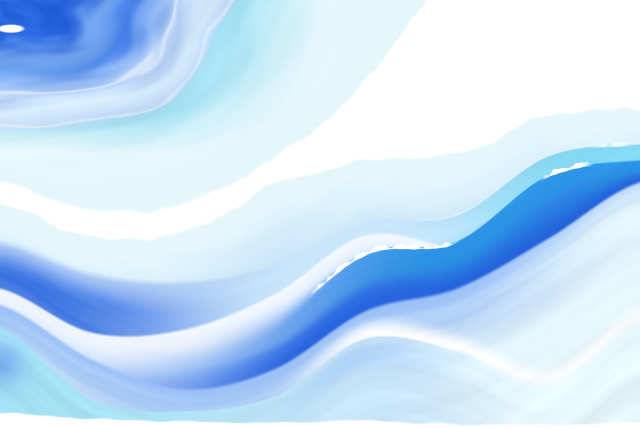
This background is drawn by a Shadertoy shader. Its source:

```glsl
// Watercolour waves: a fanned blue wing at upper left above rolling blue swells.

const vec3 PAPER = vec3(1.0);
const vec3 MIST = vec3(0.90, 0.97, 0.99);
const vec3 ICE = vec3(0.79, 0.90, 0.98);
const vec3 AQUA = vec3(0.64, 0.88, 0.95);
const vec3 LILAC = vec3(0.70, 0.81, 0.97);
const vec3 SKY = vec3(0.45, 0.65, 0.94);
const vec3 AZURE = vec3(0.17, 0.58, 0.90);
const vec3 DEEP = vec3(0.15, 0.39, 0.87);

float knot(vec4 a, vec4 b, int i) {
    i = clamp(i, 0, 7);
    return i < 4 ? a[i] : b[i - 4];
}

// Smooth height profile through eight evenly spaced knots
float profile(float x, vec4 a, vec4 b) {
    float s = clamp(x, 0.0, 0.9999) * 7.0;
    int i = int(s);
    float t = fract(s);
    float p = knot(a, b, i - 1), q = knot(a, b, i);
    float r = knot(a, b, i + 1), w = knot(a, b, i + 2);
    return q + 0.5 * t * (r - p + t * (2.0 * p - 5.0 * q + 4.0 * r - w
        + t * (3.0 * (q - r) + w - p)));
}

vec2 hash2(vec2 p) {
    return fract(sin(vec2(dot(p, vec2(127.1, 311.7)), dot(p, vec2(269.5, 183.3)))) * 43758.5);
}

// Cellular noise: distance to the nearest scattered point
float cells(vec2 p) {
    float nearest = 1.0;
    for (int k = 0; k < 9; k++) {
        vec2 c = floor(p) + vec2(k % 3 - 1, k / 3 - 1);
        nearest = min(nearest, length(c + hash2(c) - p));
    }
    return nearest;
}

// Layered sines that run along a stroke; depth crosses the stroke
float strands(float along, float depth) {
    float sum = 0.0, gain = 0.5, freq = 38.0;
    for (int k = 0; k < 4; k++) {
        sum += gain * sin(depth * freq + 1.8 * sin(along * (4.0 + float(k)) + float(k) * 2.1));
        gain *= 0.65;
        freq *= 1.9;
    }
    return sum;
}

float inside(float depth, float soft) {
    float w = max(soft, 0.8 / iResolution.y);
    return smoothstep(-w, w, depth);
}

float band(float v, float centre, float width) {
    float d = (v - centre) / width;
    return exp(-d * d);
}

// Broken white line with a rough outline
float foam(vec2 p, float depth, float from, float to) {
    float n = cells(p * vec2(60.0, 45.0));
    float span = smoothstep(from, from + 0.02, p.x) * (1.0 - smoothstep(to - 0.02, to, p.x));
    return span * inside(0.009 * n - abs(depth + 0.006 * (n - 0.5)), 0.0018);
}

// Fan of strokes around the upper left corner
vec3 wing(vec3 under, vec2 p, float rag) {
    vec2 q = vec2(p.x * 0.833, 1.0 - p.y);
    float angle = atan(q.y, q.x + 0.001);
    float r = length(q) + 0.012 * sin(angle * 5.0 + 0.6);
    float grain = strands(angle, r);
    float v = r + 0.012 * grain;
    vec3 c = mix(DEEP, SKY, smoothstep(0.09, 0.15, v));
    c = mix(c, DEEP, 0.65 * band(v, 0.19, 0.025) * smoothstep(1.5, 0.5, angle));
    c = mix(c, LILAC, smoothstep(0.18, 0.25, v));
    c = mix(c, MIST, 0.65 * band(v, 0.275, 0.025));
    c = mix(c, AQUA, smoothstep(0.295, 0.315, v));
    c = mix(c, MIST, smoothstep(0.31, 0.44, v + 0.06 * smoothstep(0.8, 1.5, angle)));
    c += 0.035 * grain * smoothstep(0.48, 0.2, r);
    c = mix(c, PAPER, 0.5 * band(v, 0.235, 0.004) + 0.4 * band(v, 0.30, 0.003));
    c = mix(c, PAPER, inside(0.014 - length((p - vec2(0.017, 0.933)) * vec2(0.7, 1.5)), 0.003));
    float edge = profile(p.x, vec4(0.574, 0.512, 0.525, 0.633), vec4(0.81, 1.1, 1.3, 1.5));
    return mix(under, c, inside(p.y - edge - rag, 0.004));
}

// Overlapping swells, painted from the farthest to the nearest
vec3 swells(vec3 c, vec2 p, float rag) {
    float x = p.x, y = p.y;
    float haze = profile(x, vec4(0.52, 0.447, 0.457, 0.566), vec4(0.625, 0.639, 0.732, 0.746)) - y + rag;
    float back = profile(x, vec4(0.434, 0.359, 0.34, 0.379), vec4(0.48, 0.498, 0.636, 0.664)) - y;
    float pale = profile(x, vec4(0.326, 0.223, 0.229, 0.312), vec4(0.45, 0.42, 0.42, 0.42)) - y;
    float crest = profile(x, vec4(0.22, 0.17, 0.16, 0.248), vec4(0.408, 0.436, 0.59, 0.625)) - y;
    float belly = profile(x, vec4(0.287, 0.16, 0.09, 0.137), vec4(0.273, 0.326, 0.443, 0.574)) - y;
    float front = profile(x, vec4(0.234, 0.066, 0.039, 0.074), vec4(0.209, 0.18, 0.102, 0.248)) - y;
    float shore = profile(x, vec4(0.035, 0.022, 0.016, 0.012), vec4(0.018, 0.008, 0.008, 0.012)) - y;
    float grain = strands(x, belly);

    // Far haze
    vec3 tint = mix(MIST, ICE, smoothstep(0.02, 0.2, haze + 0.015 * grain));
    c = mix(c, tint, inside(haze, 0.004));

    // Back swell: dark at left, aqua at right
    float dark = smoothstep(-0.01, 0.08, back) * smoothstep(0.42, 0.05, x);
    tint = mix(mix(LILAC, ICE, smoothstep(0.2, 0.5, x)), DEEP, dark * (0.85 + 0.15 * grain));
    tint = mix(tint, AQUA * vec3(0.8, 0.96, 1.0), smoothstep(0.6, 0.92, x));
    c = mix(c, tint, inside(back, mix(0.012, 0.003, smoothstep(0.1, 0.5, x))));

    // Pale fold, bluer as it sinks
    tint = mix(vec3(0.95, 0.97, 1.0), LILAC, smoothstep(0.0, 0.13, pale + 0.02 * grain));
    c = mix(c, tint, inside(pale, 0.005));

    // Main swell
    float sink = crest / max(crest - belly, 0.02);
    tint = mix(mix(SKY, AZURE, smoothstep(0.4, 0.7, x)), DEEP, smoothstep(0.25, 0.95, sink + 0.12 * grain));
    float veil = smoothstep(0.12, 0.5, x);
    c = mix(c, tint, veil * inside(crest, mix(0.045, 0.003, smoothstep(0.35, 0.6, x))));

    // Lilac underside with a white lip
    tint = mix(mix(SKY, LILAC, 0.6), MIST, smoothstep(0.0, 0.16, belly + 0.015 * grain + 0.08 * smoothstep(0.7, 1.0, x)));
    tint = mix(tint, LILAC, 0.5 * band(x, 0.8, 0.13) * band(belly, 0.12, 0.06));
    tint = mix(tint, PAPER, smoothstep(-0.055, -0.005, front) * smoothstep(0.4, 0.6, x));
    c = mix(c, tint, inside(belly, 0.006));

    // Near water, then bare paper
    tint = mix(mix(AQUA, ICE, smoothstep(0.1, 0.6, x)), MIST, smoothstep(0.6, 0.85, x));
    tint = mix(tint, SKY, 0.8 * band(x, 0.0, 0.035) * band(y, 0.15, 0.05));
    tint = mix(tint, SKY, 0.3 * band(x, 0.56, 0.1) * band(front, 0.04, 0.03));
    tint += 0.025 * strands(x, front);
    c = mix(c, tint, inside(front, mix(0.003, 0.02, smoothstep(0.65, 0.85, x))));
    c += 0.018 * grain * inside(back, 0.02);
    c = mix(c, PAPER, inside(shore + 0.4 * rag, 0.003));

    // Foam and fine light lines
    float spray = max(foam(p, crest, 0.48, 0.72), foam(p, crest, 0.84, 0.93));
    spray = max(spray, 0.8 * foam(p, back, 0.92, 0.99));
    return mix(c, PAPER, max(spray, 0.5 * band(back, 0.0, 0.002) * smoothstep(0.6, 0.75, x)));
}

void mainImage(out vec4 fragColor, in vec2 fragCoord) {
    vec2 p = fragCoord / iResolution.xy;
    float rag = 0.012 * (cells(p * vec2(24.0, 16.0)) - 0.5) + 0.003 * sin(p.x * 47.0);
    vec3 colour = swells(wing(PAPER, p, rag), p, rag);
    fragColor = vec4(clamp(colour, 0.0, 1.0), 1.0);
}
```
